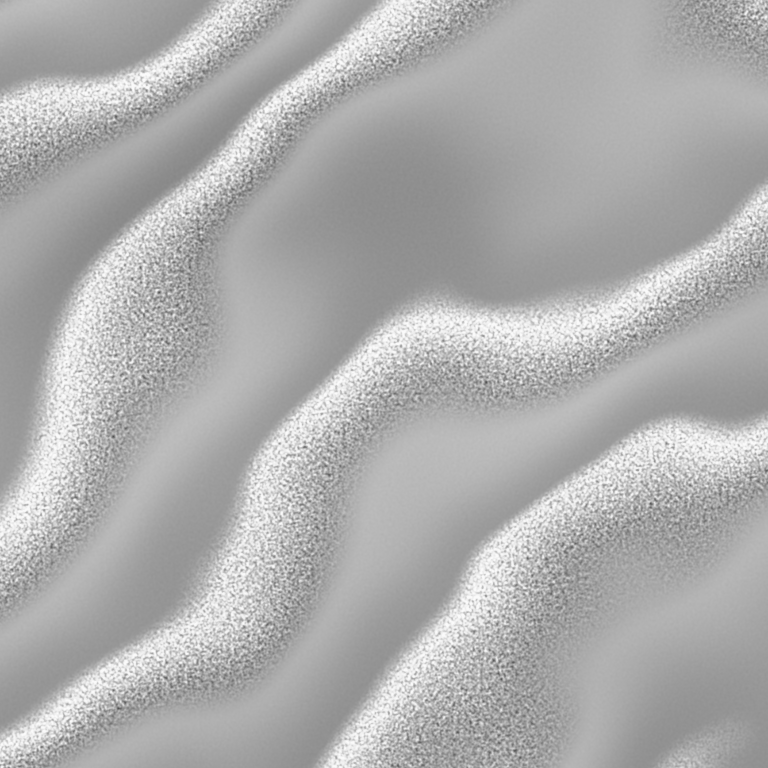
Write a WebGL 1 fragment shader that draws this texture.

```glsl
precision highp float;
// Draped silver cloth: diagonal folds made from a noise-warped sawtooth phase.
// Each fold has a crisp, glittering crest that fades into a dim grainy slope
// and then into a smooth satin valley; small wrinkles pinch the crests.
uniform vec2 u_resolution;

// Sine-free hash giving a gradient in -1..1 on both axes
vec2 hashGradient(vec2 cell) {
  vec3 h = fract(cell.xyx * vec3(0.1031, 0.1030, 0.0973));
  h += dot(h, h.yzx + 33.33);
  return fract((h.xx + h.yz) * h.zy) * 2.0 - 1.0;
}

// Gradient noise with quintic blending, about -0.7..0.7
float gradientNoise(vec2 p) {
  vec2 cell = floor(p), f = fract(p);
  vec2 blend = f * f * f * (f * (f * 6.0 - 15.0) + 10.0);
  float a = dot(hashGradient(cell), f);
  float b = dot(hashGradient(cell + vec2(1, 0)), f - vec2(1, 0));
  float c = dot(hashGradient(cell + vec2(0, 1)), f - vec2(0, 1));
  float d = dot(hashGradient(cell + vec2(1, 1)), f - vec2(1, 1));
  return mix(mix(a, b, blend.x), mix(c, d, blend.x), blend.y);
}

// Fold position, rising by one per fold towards the lower right
float foldPhase(vec2 along) {
  float phase = 3.7 * along.y - 0.9 * along.x * along.y;
  phase += 1.2 * gradientNoise(along * vec2(1.5, 2.2) + vec2(7.3, 12.6));
  phase += 0.5 * gradientNoise(along * vec2(3.0, 4.6) + vec2(31.7, 5.2));
  phase += 0.1 * gradientNoise(along * vec2(7.0, 10.0) + vec2(3.1, 47.9));
  return phase + 0.35;
}

// Fine sparkle from two rotated layers of noise
float sparkle(vec2 p) {
  vec2 turned = vec2(0.8 * p.x - 0.6 * p.y, 0.6 * p.x + 0.8 * p.y);
  return gradientNoise(p * 200.0 + 40.0) + gradientNoise(turned * 280.0 + 400.0);
}

void main() {
  vec2 p = gl_FragCoord.xy / min(u_resolution.x, u_resolution.y);
  // x runs along the folds, y across them
  vec2 along = vec2(dot(p, vec2(0.8, 0.6)), dot(p, vec2(0.6, -0.8)));
  float t = fract(foldPhase(along));

  // Crest: quick rise, slow fall, with uneven sharpness and strength
  float uneven = gradientNoise(along * vec2(2.3, 3.1) + 61.4);
  float rise = smoothstep(0.0, 0.14 + 0.12 * uneven, t);
  float crest = rise * (1.0 - smoothstep(0.08, 0.46, t));
  float strength = mix(0.7, 1.0, smoothstep(-0.3, 0.1, uneven));

  // Wrinkles: narrow dents that shade parts of the crest
  float wrinkle = gradientNoise(along * vec2(4.0, 6.5) + 83.2);
  strength -= 0.3 * smoothstep(0.1, 0.45, wrinkle);

  // Satin valley: soft sheen that darkens towards the next crest
  float sheen = smoothstep(0.4, 0.62, t) * (1.0 - smoothstep(0.58, 1.0, t));
  float drift = gradientNoise(p * 2.7 + 19.5);
  float shade = 0.585 + 0.125 * sheen + 0.09 * drift + 0.37 * crest * strength;

  // Glitter covers the crest and its shaded slope
  float glitter = rise * (1.0 - smoothstep(0.34, 0.58, t));
  shade += 0.03 * glitter + sparkle(p) * mix(0.015, 0.36, glitter);

  // Compress the brightest glints softly
  shade = min(shade, 0.92 + 0.4 * (shade - 0.92));
  gl_FragColor = vec4(vec3(clamp(shade, 0.0, 0.98)), 1.0);
}
```
